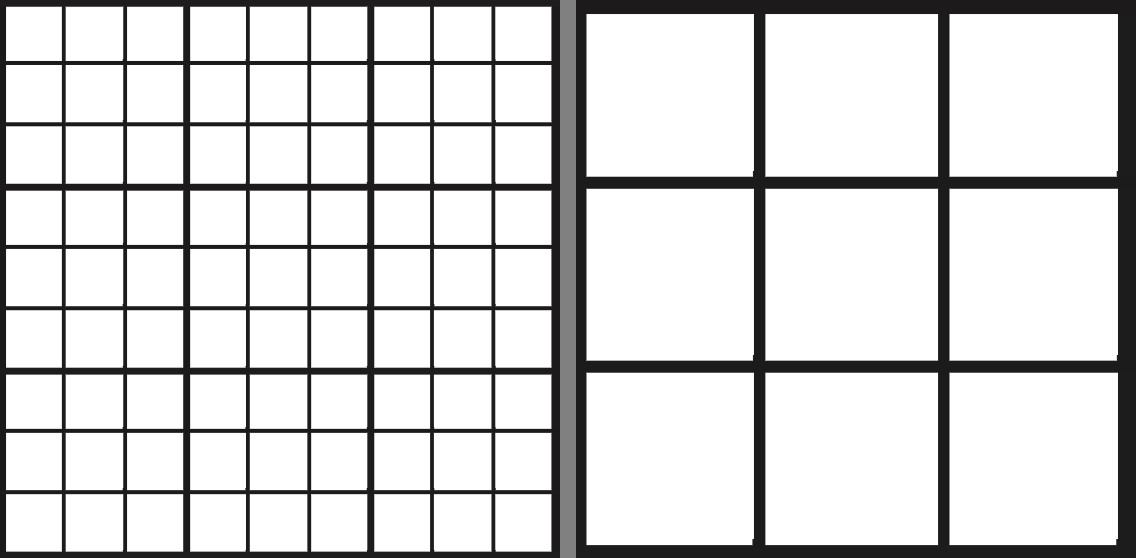
Left, the full canvas; right, a detail of the centre.
This pattern is drawn by a Shadertoy shader. Its source:

```glsl
// A nine by nine grid of white cells, ruled in near-black ink.
// Each axis finds its nearest rule; every third rule is heavy, and the
// ink carries slight tone changes and tiny nicks at some crossings.

#define CELLS 9.0
#define GROUP 3.0
#define ORIGIN vec2(0.0046, 0.0052)     // centre of the first rules
#define PITCH vec2(0.10959, 0.10988)    // spacing of the rules
#define THIN_SHIFT vec2(-0.0003, 0.0029)
#define THIN_HALF vec2(0.0034, 0.0036)
#define THICK_HALF vec2(0.0062, 0.0062)
#define NICK_WIDTH 0.0012
#define NICK_HEIGHT 0.0035
#define TONE_VARIATION 0.012
#define INK vec3(0.113, 0.108, 0.110)
#define PAPER vec3(1.0)

float hash(vec2 p) {
    return fract(sin(dot(p, vec2(127.1, 311.7))) * 43758.5453);
}

// Index of the nearest rule on each axis
vec2 nearestRule(vec2 uv) {
    return clamp(floor((uv - ORIGIN) / PITCH + 0.5), 0.0, CELLS);
}

// One for heavy rules, zero for thin ones
vec2 heavyRule(vec2 index) {
    return 1.0 - step(0.5, mod(index, GROUP));
}

// Signed offset from the centre of the nearest rule
vec2 ruleOffset(vec2 uv, vec2 index, vec2 heavy) {
    return uv - ORIGIN - index * PITCH - THIN_SHIFT * (1.0 - heavy);
}

// Small extra width on one side of a vertical rule, just above a crossing
float nickWidth(vec2 index, vec2 offset, float ruleHalf) {
    float lateRule = step(6.5, index.x);
    float evenRule = 1.0 - mod(index.x, 2.0);
    float nickSide = mix(-1.0, 1.0, lateRule);
    float onSide = step(0.0, offset.x * nickSide);
    float nearCrossing = step(0.0, offset.y) * step(offset.y, ruleHalf + NICK_HEIGHT);
    return NICK_WIDTH * max(lateRule, evenRule) * onSide * nearCrossing
        * mix(0.5, 1.0, hash(index));
}

void mainImage(out vec4 fragColor, in vec2 fragCoord) {
    vec2 uv = fragCoord / iResolution.xy;
    vec2 index = nearestRule(uv);
    vec2 heavy = heavyRule(index);
    vec2 offset = ruleOffset(uv, index, heavy);
    vec2 halfWidth = mix(THIN_HALF, THICK_HALF, heavy);

    // Distance to the rules, with ink filling the outer margin
    vec2 d = abs(offset) - halfWidth;
    d.x -= nickWidth(index, offset, halfWidth.y);
    vec2 fromStart = uv - ORIGIN;
    vec2 fromEnd = ORIGIN + CELLS * PITCH - uv;
    d = min(d, min(fromStart, fromEnd));

    // Pixel-wide smooth edges
    vec2 cover = clamp(0.5 - d * iResolution.xy, 0.0, 1.0);
    float ink = max(cover.x, cover.y);

    // Slight tone change from rule to rule
    float rule = cover.x > cover.y ? index.x : index.y + 20.0;
    float tone = (hash(vec2(rule, 3.0)) - 0.5) * TONE_VARIATION;

    fragColor = vec4(mix(PAPER, INK + tone, ink), 1.0);
}
```
